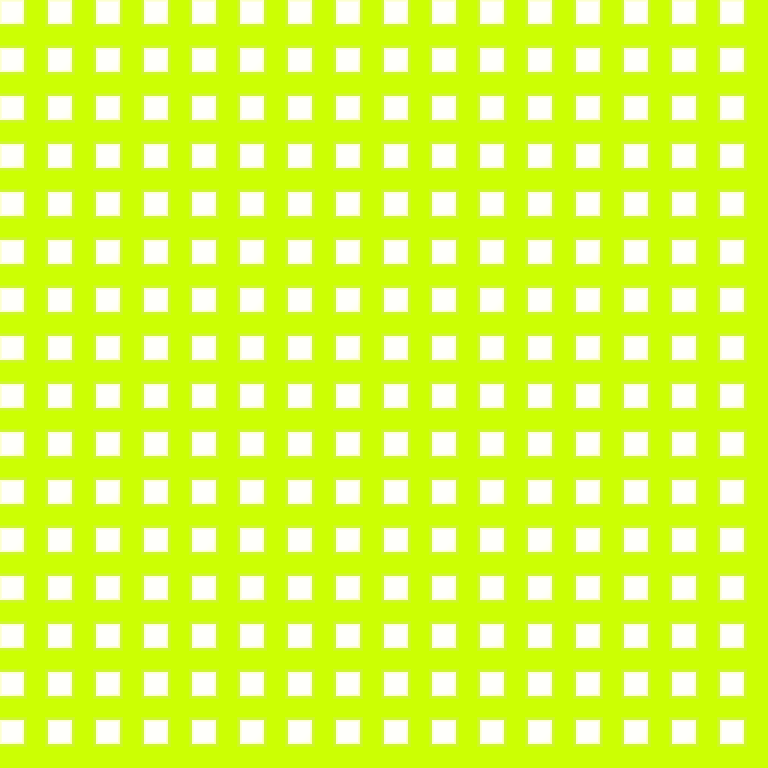
A WebGL 2 fragment shader for this pattern:

```glsl
#version 300 es
precision highp float;
// Lime lattice around a 16 by 16 grid of white squares with soft, faintly tinted rims.

uniform vec2 u_resolution;
out vec4 fragColor;

const float REPEATS = 16.0;
const float HALF_SIDE = 0.25;     // half a square's side, in cells
const float RIM_WIDTH = 0.055;    // muted green just outside a square
const float CREAM_WIDTH = 0.034;  // cream just inside a square

const vec3 LIME = vec3(0.80, 1.00, 0.01);
const vec3 MUTED_LIME = vec3(0.81, 0.96, 0.20);
const vec3 WHITE = vec3(1.00, 1.00, 0.985);
const vec3 CREAM = vec3(0.99, 1.00, 0.81);
const vec3 DEEP_CREAM = vec3(0.99, 1.00, 0.70);

float hash(vec2 cell) {
  vec2 h = fract(cell * vec2(0.1031, 0.1137) + 0.37);
  h += dot(h, h.yx + 19.19);
  return fract((h.x + h.y) * h.x * 7.31);
}

// Signed distance to an axis-aligned square, with square corners.
float squareDistance(vec2 p, float halfSide) {
  vec2 d = abs(p) - halfSide;
  return max(d.x, d.y);
}

// 1 below the edge, 0 above it, blended over the given width.
float below(float edge, float value, float blend) {
  return 1.0 - smoothstep(edge - blend, edge + blend, value);
}

// White fill with a cream rim and a slight tint toward the lower right.
vec3 squareColor(vec2 p, float d, float variation, float blend) {
  float rim = 1.0 - below(-CREAM_WIDTH, d, blend);
  float corner = smoothstep(0.12, 0.48, p.x + p.y);
  vec3 fill = mix(WHITE, CREAM, 0.35 * corner * variation);
  vec3 edge = mix(CREAM, DEEP_CREAM, corner);
  return mix(fill, edge, rim);
}

void main() {
  vec2 uv = gl_FragCoord.xy / u_resolution;
  float blend = 0.5 * REPEATS / min(u_resolution.x, u_resolution.y);

  // Cells start at the upper left; each local origin is a square's centre.
  vec2 grid = vec2(uv.x, 1.0 - uv.y) * REPEATS + HALF_SIDE;
  vec2 cell = floor(grid);
  vec2 local = fract(grid) - 0.5;
  float d = squareDistance(local, HALF_SIDE);

  // Lattice, then its muted rim, then the square.
  float inside = step(max(cell.x, cell.y), REPEATS - 0.5);
  float rim = below(RIM_WIDTH, d, blend) * inside;
  float square = below(0.0, d, blend) * inside;
  vec3 color = mix(LIME, MUTED_LIME, rim);
  color = mix(color, squareColor(local, d, hash(cell), blend), square);

  fragColor = vec4(color, 1.0);
}
```
